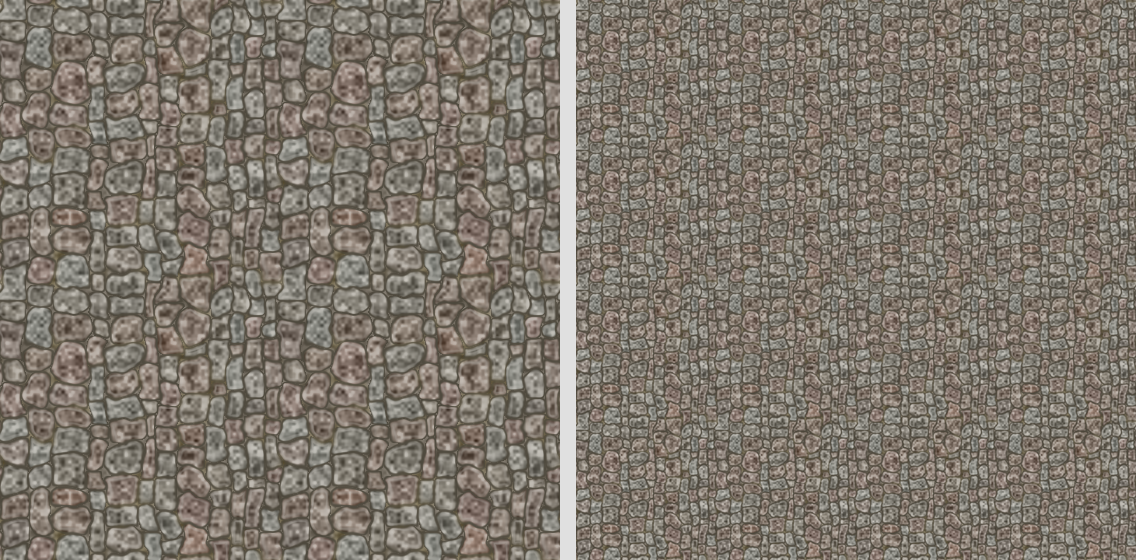
Left, the tile; right, the same tile 2 across and 2 down.
Give the GLSL for this texture, as a Shadertoy shader.

```glsl
const float REPEATS = 2.0;        // tiles across and down
const float COLUMNS = 12.0;       // stone columns in a tile
const float NARROWING = 0.3;      // columns get slimmer to the right
const float MIN_ROWS = 9.0;
const float JITTER = 0.6;         // unevenness of stone sizes
const float WARP = 0.036;         // waviness of the joints
const float JOINT = 0.0022;       // half width of the narrowest joint
const float RIM_DEPTH = 0.0105;   // distance of the worn rim from the edge
const float RIM_WIDTH = 0.0055;
const float GRAIN = 0.62;

const vec3 PINK = vec3(0.525, 0.455, 0.425);
const vec3 GREY = vec3(0.515, 0.52, 0.495);
const vec3 TAN = vec3(0.515, 0.475, 0.42);
const vec3 RUST = vec3(0.50, 0.40, 0.345);
const vec3 PALE = vec3(0.74, 0.725, 0.70);
const vec3 MOSS = vec3(0.47, 0.43, 0.33);
const vec3 MORTAR = vec3(0.49, 0.46, 0.415);
const vec3 CREVICE = vec3(0.30, 0.28, 0.235);

float hash(vec2 p) {
    return fract(sin(dot(p, vec2(127.1, 311.7))) * 43758.5453);
}

// Value noise that wraps after one tile
float noise(vec2 tile, float period, float seed) {
    vec2 p = tile * period;
    vec2 i = floor(p), f = fract(p);
    f = f * f * (3.0 - 2.0 * f);
    vec2 a = mod(i, period) + seed;
    vec2 b = mod(i + 1.0, period) + seed;
    return mix(mix(hash(a), hash(vec2(b.x, a.y)), f.x),
               mix(hash(vec2(a.x, b.y)), hash(b), f.x), f.y);
}

// Two octaves of fine noise
float fineNoise(vec2 tile, float period, float seed) {
    return 0.45 * noise(tile, period, seed) + 0.55 * noise(tile, 2.0 * period, seed + 9.0);
}

// Uneven boundary k of n; boundary 0 stays in place
float boundary(float k, float n, float seed) {
    float id = mod(k, n);
    return k + step(0.5, id) * JITTER * (hash(vec2(id, seed)) - 0.5);
}

// Index, lower end and upper end of the interval holding t
vec3 interval(float t, float n, float seed) {
    float k = floor(t);
    k += step(boundary(k + 1.0, n, seed), t) - step(t, boundary(k, n, seed));
    return vec3(mod(k, n), boundary(k, n, seed), boundary(k + 1.0, n, seed));
}

float roundedBox(vec2 p, vec2 halfSize, float radius) {
    vec2 q = abs(p) - halfSize + radius;
    return length(max(q, 0.0)) + min(max(q.x, q.y), 0.0) - radius;
}

void mainImage(out vec4 fragColor, in vec2 fragCoord) {
    vec2 tile = fract(fragCoord / iResolution.xy * REPEATS);
    float pixel = REPEATS / iResolution.y;

    // Wavy coordinates
    vec2 bend = vec2(noise(tile, 12.0, 3.0), noise(tile, 12.0, 47.0)) - 0.5;
    vec2 ripple = vec2(noise(tile, 34.0, 71.0), noise(tile, 34.0, 93.0)) - 0.5;
    vec2 q = fract(tile + WARP * bend + 0.35 * WARP * ripple);

    // Column, then stone within the column
    float across = COLUMNS * q.x * (1.0 - NARROWING + NARROWING * q.x);
    float density = COLUMNS * (1.0 - NARROWING + 2.0 * NARROWING * q.x);
    vec3 column = interval(across, COLUMNS, 5.0);
    float side = column.x / COLUMNS;
    float rows = floor(MIN_ROWS + 2.0 * side + 2.0 * hash(vec2(column.x, 17.0)));
    float up = q.y * rows + hash(vec2(column.x, 29.0));
    vec3 row = interval(up, rows, column.x + 31.0);
    vec2 id = vec2(column.x, row.x);

    // Distance to the stone edge in tile units
    vec2 scale = vec2(density, rows);
    vec2 local = (vec2(across, up) - 0.5 * vec2(column.y + column.z, row.y + row.z)) / scale;
    vec2 extent = 0.5 * vec2(column.z - column.y, row.z - row.y) / scale;
    float wear = hash(id + 61.0);
    vec2 halfSize = extent - JOINT - 0.003 * wear * wear;
    float radius = min(halfSize.x, halfSize.y) * mix(0.25, 0.85, hash(id + 83.0));
    float d = roundedBox(local, halfSize, radius);

    // Stone colour, grain and pale flecks
    float grain = fineNoise(tile, 40.0, 11.0) - 0.5;
    float patches = noise(tile, 14.0, 37.0);
    vec3 stone = mix(PINK, GREY, smoothstep(0.3, 0.7, hash(id + 7.0)));
    stone = mix(stone, TAN, 0.7 * hash(id + 13.0));
    stone = mix(stone, RUST, 0.7 * step(0.93, hash(id + 19.0)));
    stone *= 0.97 + 0.08 * hash(id + 23.0);
    stone += GRAIN * grain;
    stone = mix(stone, PALE, 0.4 * smoothstep(0.16, 0.3, grain));

    // Worn rim, brighter towards the upper left
    float lit = 0.5 + 0.5 * dot(local / extent, vec2(-0.5, 0.5));
    float rim = 1.0 - smoothstep(0.0, RIM_WIDTH + pixel, abs(d + RIM_DEPTH));
    stone = mix(stone, PALE, rim * (0.25 + 0.4 * lit) * (0.5 + 0.5 * patches));

    // Dark crevice around the stone, mortar in the wider corners
    vec3 joint = mix(MORTAR, MOSS, smoothstep(0.45, 0.8, patches)) + 0.4 * grain;
    joint = mix(CREVICE, joint, 0.3 * patches + 0.7 * smoothstep(0.003, 0.009, d));
    float soft = 0.002 + 0.5 * pixel;
    vec3 color = mix(stone, joint, smoothstep(-soft, soft, d + 0.0015));

    // Moss creeping over a few edges
    float moss = smoothstep(0.7, 0.95, patches) * smoothstep(-0.02, 0.0, d);
    color = mix(color, MOSS + 0.4 * grain, 0.35 * moss);
    fragColor = vec4(clamp(color, 0.0, 1.0), 1.0);
}
```
